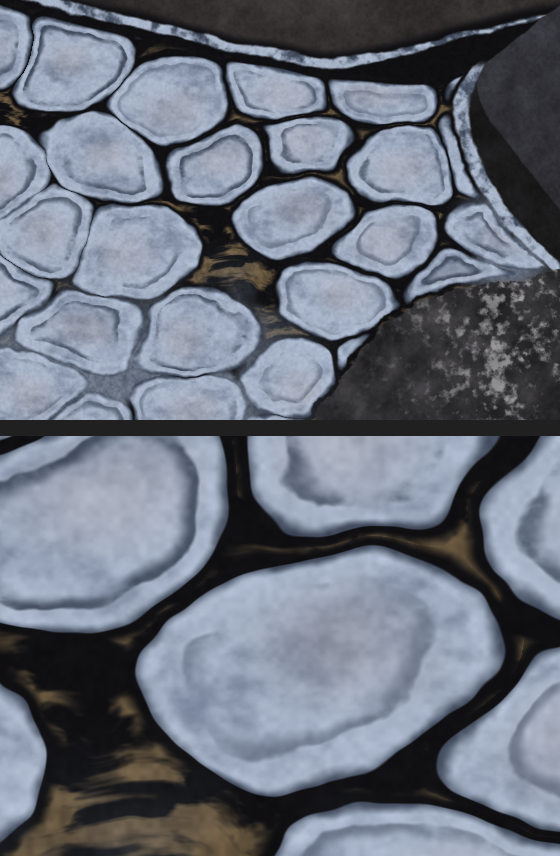
Top, the full canvas; bottom, a detail of the centre.
Write a WebGL 1 fragment shader that draws this texture.

```glsl
precision highp float;
// Pale ice plates packed tightly on dark water between rocks.
// Plates are rounded Voronoi cells with rims and grooves; shores are
// curves edged by foam ribbons; rocks are half-planes with noise.
uniform vec2 u_resolution;

const vec3 FROST = vec3(0.66, 0.71, 0.79);
const vec3 ICE = vec3(0.46, 0.51, 0.60);
const vec3 SLATE = vec3(0.26, 0.30, 0.37);
const vec3 BLUSH = vec3(0.65, 0.65, 0.69);
const vec3 WATER = vec3(0.06, 0.06, 0.07);
const vec3 AMBER = vec3(0.43, 0.36, 0.26);
const vec3 ROCK = vec3(0.215, 0.21, 0.22);
const vec2 PLATE_SIZE = vec2(0.25, 0.175);
const float JITTER = 0.76;
const float ROUNDING = 17.0; // lower is rounder
const float MAX_RADIUS = 0.74;
const float UNIT = 0.2; // canvas length of one plate unit

float ramp(float a, float b, float x) { return smoothstep(a, b, x); }

float hash(vec2 p) {
  vec3 q = fract(p.xyx * vec3(0.1031, 0.1030, 0.0973));
  q += dot(q, q.yzx + 33.33);
  return fract((q.x + q.y) * q.z);
}

float noise(vec2 p) {
  vec2 i = floor(p), f = fract(p);
  f *= f * (3.0 - 2.0 * f);
  return mix(mix(hash(i), hash(i + vec2(1, 0)), f.x),
    mix(hash(i + vec2(0, 1)), hash(i + 1.0), f.x), f.y);
}

float fbm(vec2 p) {
  float sum = 0.0, amp = 0.53;
  for (int i = 0; i < 4; i++) {
    sum += amp * noise(p);
    p = mat2(1.6, 1.2, -1.2, 1.6) * p + 7.3;
    amp *= 0.5;
  }
  return sum;
}

float smoothMin(float a, float b, float k) {
  float h = max(k - abs(a - b), 0.0);
  return min(a, b) - h * h * 0.25 / k;
}

// Signed distance to the line a-b, positive on its right.
float rightOf(vec2 p, vec2 a, vec2 b) {
  vec2 t = normalize(b - a);
  return dot(p - a, vec2(t.y, -t.x));
}

vec2 site(vec2 cell) {
  vec2 rnd = vec2(hash(cell + 3.7), hash(cell + 41.2)) - 0.5;
  return cell + vec2(0.5 + 0.5 * mod(cell.y, 2.0), 0.5) + JITTER * rnd;
}

// Rounded distance to the cell border, cell id and centre offset.
float plateEdge(vec2 q, out vec2 id, out vec2 centre) {
  vec2 base = floor(q);
  float best = 100.0;
  for (int j = -2; j <= 2; j++) for (int i = -2; i <= 2; i++) {
    vec2 cell = base + vec2(i, j), r = site(cell) - q;
    if (dot(r, r) < best) { best = dot(r, r); id = cell; centre = r; }
  }
  float sum = exp(-ROUNDING * (MAX_RADIUS - sqrt(best)));
  for (int j = -2; j <= 2; j++) for (int i = -2; i <= 2; i++) {
    vec2 r = site(base + vec2(i, j)) - q, gap = r - centre;
    if (dot(gap, gap) > 0.0001)
      sum += exp(-ROUNDING * 0.5 * dot(r + centre, normalize(gap)));
  }
  return -log(sum) / ROUNDING;
}

vec3 plateColor(vec2 p, float d, vec2 id, vec2 centre) {
  float mottle = fbm(p * vec2(13, 18) + id * 5.0);
  float flecks = fbm(p * vec2(50, 75));
  float depth = d + 0.08 * (fbm(p * 24.0) - 0.5);
  vec3 col = mix(ICE, FROST, ramp(0.15, 0.62, mix(mottle, flecks, 0.35)));
  float heart = 1.0 - ramp(0.05, 0.4, length(centre));
  col = mix(col, BLUSH * (0.82 + 0.3 * mottle), 0.5 * heart);
  // Thin broken groove, its depth differs between plates.
  float off = depth - 0.09 - 0.09 * hash(id + 2.0);
  float groove = ramp(-0.02, 0.0, off) * (1.0 - ramp(0.005, 0.065, off));
  groove *= ramp(0.3, 0.62, mix(noise(p * 12.0 + id), flecks, 0.4));
  col = mix(col, SLATE, groove * (0.35 + 0.65 * hash(id + 9.0)));
  float rim = 1.0 - ramp(0.05, 0.085, depth);
  col = mix(col, FROST * (0.9 + 0.2 * flecks), 0.7 * rim);
  return mix(SLATE, col, ramp(-0.01, 0.045, depth));
}

void main() {
  vec2 p = gl_FragCoord.xy / u_resolution.y;
  float soft = 1.2 / u_resolution.y;
  float grain = mix(noise(p * 190.0), noise(p * 95.0 + 4.0), 0.5);
  float ragged = 0.014 * (fbm(p * 24.0) - 0.5);

  // Shores, positive towards the water, and rocks, positive inside.
  float topShore = 0.827 + 0.24 * length(vec2(p.x - 0.77, 0.077)) - p.y
    + 0.016 * noise(p * 9.0);
  float bend = p.y - 0.75, upper = max(bend, 0.0);
  float sideShore = 0.8 * (1.1 + 1.5 * bend * bend + 4.0 * upper * upper - p.x) + ragged;
  float boulder = smoothMin(rightOf(p, vec2(0.738, 0), vec2(0.92, 0.24)),
    rightOf(p, vec2(0.9, 0.275), vec2(1.333, 0.355)), 0.1) + 2.0 * ragged;
  float slab = min(rightOf(p, vec2(1.155, 0.85), vec2(1.333, 0.99)),
    rightOf(p, vec2(1.333, 0.5), vec2(1.13, 0.76)));
  slab = smoothMin(slab, p.x - 1.135, 0.04) + 0.6 * ragged;

  // Plates, kept off the shores; gaps open towards the middle.
  vec2 warp = vec2(fbm(p * 6.0), fbm(p * 6.0 + 19.0)) - 0.5;
  vec2 id, centre;
  float d = plateEdge(p / PLATE_SIZE + 0.35 * warp + 20.0, id, centre);
  float tight = ramp(0.1, 0.5, length((p - vec2(0.72, 0.5)) * vec2(0.8, 1)));
  d -= mix(0.03, -0.012, tight) + 0.025 * hash(id);
  float topRoom = topShore - 0.035 - 0.065 * ramp(0.75, 1.05, p.x);
  float room = min(min(topRoom, sideShore - 0.022), -boulder - 0.012);
  d = smoothMin(d, room / UNIT, 0.08);

  // Water with amber glints and pale slush in the tight gaps.
  float glint = ramp(0.42, 0.66, fbm(p * vec2(22, 50) + 4.0 * warp));
  glint *= (1.0 - ramp(-0.07, -0.02, d)) * ramp(-0.02, 0.06, topRoom);
  vec3 col = mix(WATER, AMBER, 0.9 * glint) * (0.8 + 0.4 * grain);
  float slush = (1.0 - ramp(0.1, 0.45, p.y)) * (1.0 - ramp(0.5, 0.85, p.x));
  slush = max(slush, 1.0 - ramp(0.06, 0.17, length(p - vec2(1.2, 0.42))));
  slush *= ramp(0.25, 0.5, fbm(p * 9.0 + 31.0));
  col = mix(col, mix(SLATE, FROST, 0.25 + 0.5 * grain), 0.85 * slush);
  vec3 plate = plateColor(p, d, id, centre) + 0.09 * (grain - 0.5);
  col = mix(col, plate, ramp(-soft, soft, d * UNIT));

  // Banks behind the foam ribbons.
  float tone = mix(fbm(p * 7.0), fbm(p * 28.0), 0.4);
  vec3 rock = ROCK * (0.37 + 0.95 * tone + 0.25 * grain);
  float below = 1.0 - ramp(0.83, 0.86, p.y);
  col = mix(col, rock * 0.55, below * ramp(-soft, soft, -sideShore));
  vec3 bank = mix(WATER, rock * vec3(0.95, 0.9, 0.86), ramp(0.012, 0.04, -topShore));
  col = mix(col, bank, ramp(-soft, soft, -topShore));

  // Foam ribbons, the top one thinning to the right.
  vec3 foam = mix(SLATE, FROST, ramp(0.25, 0.6, fbm(p * 38.0)));
  float width = mix(0.012, 0.004, ramp(0.8, 1.25, p.x));
  float ribbon = 1.0 - ramp(-0.004, 0.004, abs(topShore + ragged) - width);
  ribbon = max(ribbon, below * (1.0 - ramp(0.01, 0.018, abs(sideShore))));
  col = mix(col, foam + 0.1 * (grain - 0.5), ribbon);

  // Smooth slab at the side and speckled boulder below.
  col = mix(col, rock * vec3(1, 1.02, 1.1), ramp(-soft, soft, slab));
  float speckle = ramp(0.5, 0.75, 0.6 * fbm(p * 62.0) + 0.45 * fbm(p * 11.0 + 3.0));
  vec3 stone = rock * (0.4 + 0.95 * fbm(p * 16.0 + 8.0));
  stone += 0.4 * speckle * ramp(0.75, 1.25, p.x);
  col = mix(col, stone, ramp(-soft, soft, boulder));

  gl_FragColor = vec4(col, 1.0);
}
```
